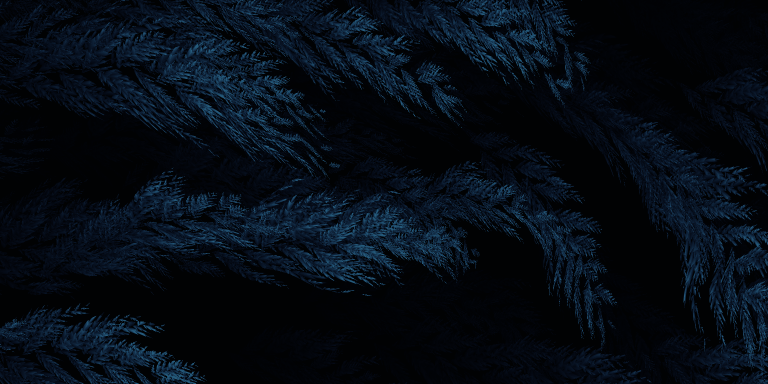
This background is drawn by a WebGL 1 fragment shader. Its source:

```glsl
precision highp float;

// Dark thicket of arching, feathery blue fronds fading into black.
// Each frond is a bent stem folded into branches and barbed twigs; a loop
// scatters overlapping pairs at varied depth and keeps the brightest.

#define FROND_COUNT 96
#define FROND_LENGTH 0.64
#define DROOP 0.45
#define BRANCH_ANGLE 0.68
#define BRANCH_SPACING 0.115
#define BRANCH_LENGTH 0.36
#define FORWARD_SWEEP 1.5
#define BARBS 3.0
#define EXPOSURE 3.3
#define CONTRAST 1.4
#define BRIGHT_BLUE vec3(0.13, 0.32, 0.44)
#define NIGHT_BLUE vec3(0.003, 0.007, 0.013)

uniform vec2 u_resolution;

float hash(float n) {
  return fract(sin(n * 12.9898) * 43758.5453);
}

// Coordinates along and across the given heading.
vec2 alignTo(vec2 p, float angle) {
  float c = cos(angle), s = sin(angle);
  return vec2(c * p.x + s * p.y, c * p.y - s * p.x);
}

// Barbed, pointed twig lit from above, from x = 0 to x = 1.
float twig(vec2 p, float seed) {
  float across = abs(p.y);
  float barb = fract((p.x - 1.1 * across) * BARBS + seed);
  float halfWidth = 0.25 * (1.08 - p.x) * smoothstep(-0.2, 0.1, p.x);
  halfWidth *= 0.55 + 0.65 * barb;
  float body = smoothstep(0.0, 0.06, halfWidth - across);
  float ridge = 1.0 - smoothstep(0.0, 0.11, across);
  float lit = mix(0.3, 1.0, barb) * (p.y < 0.0 ? 0.65 : 1.0);
  return body * mix(lit, 1.0, 0.4 * ridge);
}

// Light from one frond whose stem runs from x = 0 to x = 1.
float frond(vec2 p, float seed) {
  float light = mix(0.3, 1.0, smoothstep(0.0, 0.85, p.x));
  float slant = cos(BRANCH_ANGLE) / sin(BRANCH_ANGLE);

  // Stem to branch, then branch to twig.
  for (int level = 0; level < 2; level++) {
    float side = p.y < 0.0 ? -1.0 : 1.0;
    p.y = abs(p.y);
    p.x -= FORWARD_SWEEP * p.y * p.y;

    float shift = 0.25 * side + fract(seed);
    float cell = floor((p.x - slant * p.y) / BRANCH_SPACING + shift);
    float foot = (cell + 0.5 - shift) * BRANCH_SPACING;
    if (foot < 0.0 || foot > 1.0) return 0.0;

    float variation = hash(cell * 1.7 + side * 5.3 + seed);
    float taper = pow(1.0 - foot, 0.7) * smoothstep(-0.15, 0.25, foot);
    float size = BRANCH_LENGTH * taper * mix(0.5, 1.3, variation) + 0.025;
    float lean = BRANCH_ANGLE + 0.3 * (hash(variation + 3.0) - 0.5);
    p = alignTo(p - vec2(foot, 0.0), lean) / size;

    light *= 0.62 + 0.38 * clamp(p.x, 0.0, 1.0);
    seed = variation * 9.0 + 1.0;
  }
  return light * mix(0.5, 1.1, hash(seed)) * twig(p, seed);
}

// Brightest frond at a point, in units of the canvas height.
float thicket(vec2 p) {
  float aspect = u_resolution.x / u_resolution.y;
  float glow = 0.0;

  // Layered sines make the growth wander.
  vec2 bent = p + 0.020 * sin(p.yx * vec2(9.0, 7.0) + vec2(0.4, 2.0));
  bent += 0.006 * sin(bent.yx * vec2(27.0, 31.0) + vec2(1.3, 0.2));

  for (int i = 0; i < FROND_COUNT; i++) {
    float id = float(i) + 1.0;
    float pair = floor(float(i) * 0.5) + 1.0;
    vec2 spread = fract(pair * vec2(0.7549, 0.5698) + vec2(0.3, 0.15));
    vec2 root = vec2(spread.x * (aspect + 0.5) - 0.5, spread.y * 1.25 - 0.05);
    float heading = 0.45 - 0.5 * root.x + 0.7 * (hash(pair) - 0.5);
    heading += 0.14 * (hash(id + 80.0) - 0.5);
    float size = FROND_LENGTH * mix(0.65, 1.3, hash(pair + 40.0));

    vec2 q = alignTo(bent - root, heading) / size;
    q.y += DROOP * q.x * q.x;
    if (q.x < -0.1 || q.x > 1.2 || abs(q.y) > 0.38) continue;

    // Most fronds lie deep in shadow, a few come forward.
    float nearness = fract(pair * 0.618);
    float gain = mix(0.04, 1.0, nearness * nearness);
    glow = max(glow, gain * frond(q, id * 3.17));
  }

  // Moonlight gathers towards the right.
  glow *= mix(0.65, 1.1, smoothstep(0.0, 1.0, p.x / aspect));
  return pow(glow * EXPOSURE, CONTRAST);
}

vec3 shade(float glow) {
  float t = clamp(glow, 0.0, 1.1);
  return NIGHT_BLUE + BRIGHT_BLUE * vec3(t, t, pow(t, 0.8));
}

void main() {
  // Four samples smooth the fine leaf edges.
  vec3 color = vec3(0.0);
  for (int y = 0; y < 2; y++) {
    for (int x = 0; x < 2; x++) {
      vec2 offset = vec2(float(x), float(y)) * 0.5 - 0.25;
      color += shade(thicket((gl_FragCoord.xy + offset) / u_resolution.y));
    }
  }
  gl_FragColor = vec4(color * 0.25, 1.0);
}
```
